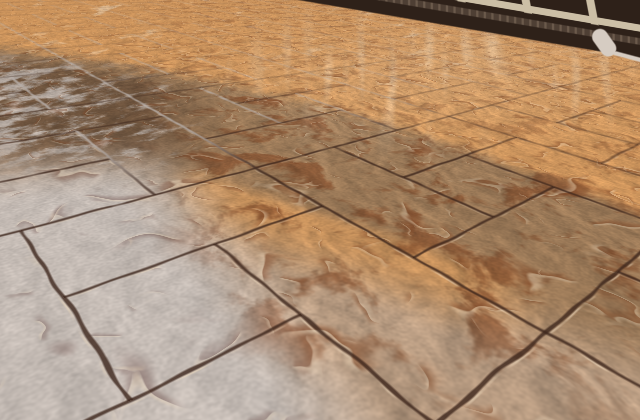
Reproduce this texture procedurally as a WebGL 2 fragment shader.

```glsl
#version 300 es
precision highp float;
// A wet stamped-stone patio seen in perspective, with sun, shade and glare.
// Two vanishing points map the canvas to floor units, where a 3x3 pinwheel of
// slabs repeats; warped gradient noise adds stains, chisel marks and gloss.
uniform vec2 u_resolution;
out vec4 fragColor;
// Layout: x runs right, y runs down
const vec2 SPAN = vec2(7.68, 5.02);
const vec2 VP_LEFT = vec2(-2.15, -0.94), VP_RIGHT = vec2(11.63, -0.27);
const float HORIZON_SLOPE = 0.0486;
const vec2 AXIS_SLOPE = vec2(0.565, -0.266), PITCH = vec2(0.327, 0.2145);
const float GROOVE = 0.012;
// Palette
const vec3 AMBER = vec3(0.80, 0.58, 0.36), SHADE = vec3(0.60, 0.47, 0.34);
const vec3 STONE = vec3(0.71, 0.60, 0.50), PALE = vec3(0.77, 0.74, 0.72);
const vec3 RUST = vec3(0.50, 0.28, 0.15), WET = vec3(0.36, 0.27, 0.20);
const vec3 GLARE = vec3(0.93, 0.85, 0.74), MORTAR = vec3(0.24, 0.15, 0.11);
const vec3 WALL = vec3(0.18, 0.13, 0.10), CREAM = vec3(0.80, 0.75, 0.65);

vec2 gradientAt(vec2 i) {
  i = vec2(dot(i, vec2(127.1, 311.7)), dot(i, vec2(269.5, 183.3)));
  return fract(sin(i) * 43758.5) * 2.0 - 1.0;
}
float noise(vec2 p) {
  vec2 i = floor(p), f = p - i, s = f * f * f * (f * (f * 6.0 - 15.0) + 10.0), e = vec2(1, 0);
  return mix(mix(dot(gradientAt(i), f), dot(gradientAt(i + e), f - e), s.x),
    mix(dot(gradientAt(i + e.yx), f - e.yx), dot(gradientAt(i + 1.0), f - 1.0), s.x), s.y);
}
float fbm(vec2 p) {
  float sum = 0.0, amp = 0.6;
  for (int k = 0; k < 5; k++, amp *= 0.55) {
    sum += amp * noise(p);
    p = mat2(1.6, 1.2, -1.2, 1.6) * p + 7.3;
  }
  return sum;
}
// Fades from 1 to 0 as v passes from a to b
float below(float a, float b, float v) { return 1.0 - smoothstep(a, b, v); }
// Broken chisel marks: x is the dark face, y the lit lip beside it
vec2 chisel(vec2 p) {
  float n = noise(p) + 0.15 * noise(p * 3.1);
  vec2 mark = vec2(smoothstep(-0.01, 0.01, n) * below(0.0, 0.13, n),
                   smoothstep(-0.06, -0.01, n) * below(-0.01, 0.01, n));
  return mark * smoothstep(0.05, 0.22, noise(p * 1.3 + 31.0));
}
// Distances to the nearest seam across each floor axis of the pinwheel
vec2 seams(vec2 g) {
  vec2 f = mod(g, 3.0), d = min(f, 3.0 - f);
  d = min(d, mix(vec2(9.0), abs(f - vec2(2, 1)), step(f.yx, vec2(2.0))));
  return min(d, mix(vec2(9.0), abs(f - vec2(1, 2)), step(vec2(1.0), f.yx)));
}
// Line coverage, thinned where a groove is narrower than a pixel
vec2 grooves(vec2 g, vec2 fw, float width) {
  vec2 cover = 1.0 - smoothstep(max(width - fw, 0.0), width + fw, seams(g));
  return cover * clamp(2.2 * width / fw, 0.2, 1.0);
}
float segment(vec2 p, vec2 a, vec2 b) {
  vec2 ab = b - a;
  return length(p - a - ab * clamp(dot(p - a, ab) / dot(ab, ab), 0.0, 1.0));
}

void main() {
  vec2 p = gl_FragCoord.xy / u_resolution;
  p = vec2(p.x, 1.0 - p.y) * SPAN;
  float px = SPAN.x / u_resolution.x;
  // Floor coordinates
  vec2 toL = p - VP_LEFT, toR = p - VP_RIGHT;
  float depth = max(toL.y - HORIZON_SLOPE * toL.x, 0.1);
  vec2 grid = vec2(toL.y - AXIS_SLOPE.x * toL.x, toR.y - AXIS_SLOPE.y * toR.x) / (depth * PITCH);
  vec2 fw = fwidth(grid);
  float detail = 1.0 / (1.0 + 6.0 * max(fw.x, fw.y));
  // Surface relief, chisel marks and wet streaks
  vec2 q = grid * vec2(2.1, 1.8) + 0.4 * vec2(noise(grid * 2.0), noise(grid * 2.0 + 17.0));
  float height = fbm(q), slope = fbm(q + vec2(0.09, -0.06)) - height;
  vec2 mark = max(chisel(q * 0.8 + 5.0), 0.8 * chisel(q.yx * 1.5 + 12.0)) * detail;
  float streak = fbm(vec2(p.x * 2.2 - p.y, p.y * 10.0 + p.x * 2.0));
  // Sunlit field, shaded strip, second sun patch and near stone
  float sunEdge = p.y - 0.55 - 0.1 * p.x - 0.021 * p.x * p.x + 0.15 * height;
  float sunny = below(-0.08, 0.12, sunEdge);
  float bandTop = p.y - 2.0 - 0.33 * (p.x - 2.3) + 0.12 * height;
  float band = smoothstep(-0.1, 0.15, bandTop) * below(0.2, 1.05, bandTop)
             * smoothstep(1.9, 2.5, p.x) * below(5.4, 6.8, p.x);
  vec3 col = mix(SHADE, STONE, smoothstep(0.0, 1.0, bandTop));
  col = mix(col, AMBER, max(sunny, 0.85 * band));
  // Rust stains with a mottled edge
  float stain = smoothstep(0.02, 0.24, height + 0.12 * noise(grid * 14.0)) * smoothstep(0.8, 3.0, p.x);
  col = mix(col, RUST, stain * mix(0.62, 0.3, sunny) * below(3.6, 5.6, p.y));
  // Wet dark corner and the pale sky sheen at lower left
  float wet = below(1.5, 3.0, p.x) * smoothstep(0.0, 0.3, sunEdge) * below(1.6, 2.4, p.y);
  col = mix(col, WET, 0.7 * wet);
  col = mix(col, PALE, wet * smoothstep(-0.05, 0.3, streak + 0.16 - 0.13 * p.x) * 0.8);
  float sheenEdge = p.x - 2.1 - 0.72 * (p.y - 2.3) + 0.4 * height;
  float sheen = below(-0.8, 0.8, sheenEdge) * smoothstep(1.7, 2.5, p.y + 0.12 * p.x);
  col = mix(col, PALE, 0.92 * sheen);
  // Glare: a soft pool, upright reflections and flat glints far off
  vec2 pool = (p - vec2(5.4, 0.9)) / vec2(2.2, 0.65);
  float upright = smoothstep(0.05, 0.4, noise(vec2(p.x * 5.0, p.y * 0.9 + 3.0)));
  col = mix(col, GLARE, exp(-dot(pool, pool)) * (0.15 + 0.5 * upright));
  col = mix(col, GLARE, 0.5 * sunny * smoothstep(0.12, 0.4, streak) * below(0.2, 1.3, p.y));
  // Relief light, chisel marks and grain
  col *= 1.0 + detail * (slope * mix(0.8, 0.4, sheen) + 0.10 * noise(grid * 36.0));
  col = mix(col, mix(RUST, vec3(0.50, 0.40, 0.38), sheen), 0.6 * mark.x);
  col = mix(col, GLARE, 0.4 * mark.y);
  // Grooves: uneven dark core, broken lit rim; far joints catch the sky
  vec2 seamGrid = grid + 0.03 * vec2(noise(grid * 3.0), noise(grid * 3.0 + 9.0)) * detail;
  float wear = noise(grid * 5.0 + 3.0);
  vec2 core = grooves(seamGrid, fw, GROOVE * (1.0 + 0.9 * wear));
  vec2 rim = grooves(seamGrid - 0.022, fw, GROOVE * 0.5);
  col = mix(col, GLARE, 0.6 * max(rim.x, rim.y) * detail * smoothstep(-0.1, 0.25, wear));
  float farJoint = below(-1.5, 0.3, grid.y) * 0.9;
  col = mix(col, MORTAR, core.y * mix(0.8, 0.5, sunny));
  col = mix(col, mix(MORTAR, PALE, farJoint), core.x * mix(0.8, 0.6, sunny));
  // Wall base, toothed rail and framed panes at upper right
  float rise = 0.02 + 0.17 * (p.x - 3.7) - p.y;
  float teeth = smoothstep(0.25, 0.45, abs(fract(p.x * 11.0) - 0.5));
  float rail = smoothstep(0.15, 0.17, rise) * below(0.23, 0.25, rise);
  vec3 wall = mix(WALL, vec3(0.46, 0.39, 0.33), rail * (0.45 + 0.4 * teeth));
  float post = abs(fract((p.x - 7.2 + 0.2 * rise) / 0.8 + 0.5) - 0.5) * 0.8;
  float frame = max(below(0.04, 0.06, post), below(0.035, 0.05, abs(rise - 0.36)));
  wall = mix(wall, CREAM, frame * smoothstep(0.30, 0.32, rise) * smoothstep(5.3, 5.45, p.x));
  col = mix(col, wall, smoothstep(-px, px, rise));
  // Small pale canister and its hose
  float hose = segment(p, vec2(7.36, 0.63), vec2(7.70, 0.72)) - 0.025;
  float can = segment(p, vec2(7.20, 0.44), vec2(7.30, 0.58)) - 0.095;
  col = mix(col, vec3(0.84, 0.80, 0.76), below(-px, px, min(hose, can)));
  fragColor = vec4(clamp(col, 0.0, 1.0), 1.0);
}
```
